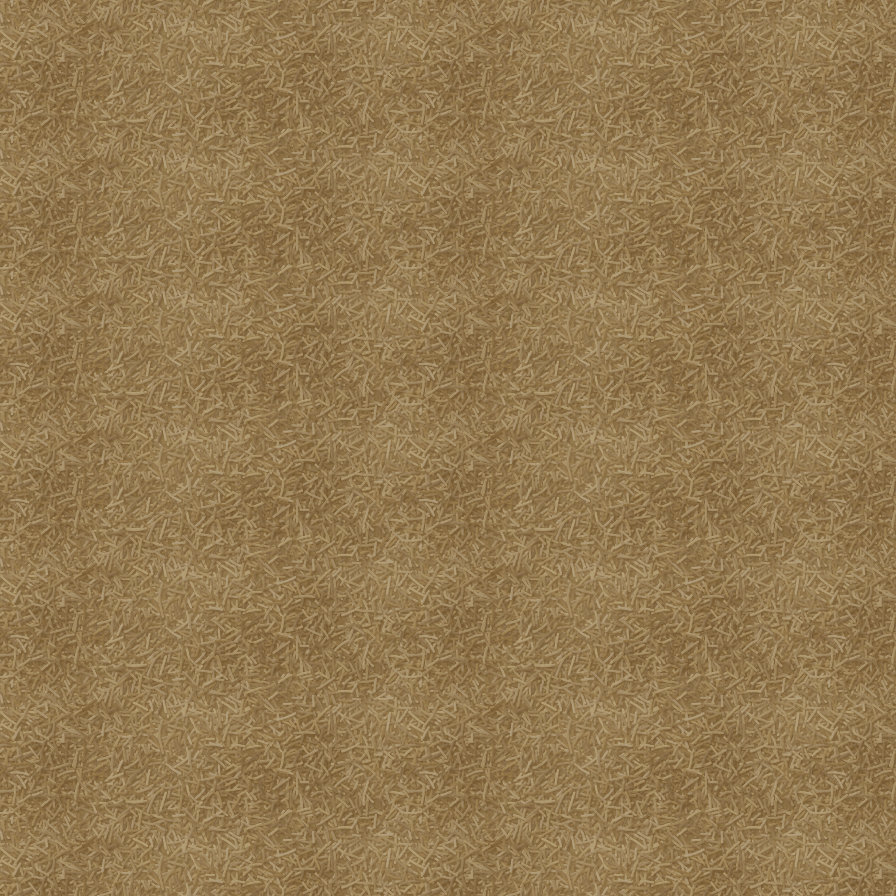
Write a WebGL 1 fragment shader that draws this texture.

```glsl
precision highp float;
// Pressed straw-coloured fibre board: short matted fibres in a repeating, mottled tile.
uniform vec2 u_resolution;

const float TAU = 6.2831853;
const vec2 TILE_SIZE = vec2(0.456, 0.152);   // one repeat, in canvas units
const vec2 TILE_CELLS = vec2(36.0, 12.0);    // fibre cells in one repeat
const int FIBRE_LAYERS = 6;
const float FIBRE_HALF_WIDTH = 0.10;         // in cells

const vec3 SHADOW_BROWN = vec3(0.465, 0.355, 0.205);
const vec3 STRAW = vec3(0.595, 0.490, 0.325);
const vec3 PALE_STRAW = vec3(0.695, 0.615, 0.465);
const vec3 WARM_SHIFT = vec3(0.008, -0.004, -0.040);

float hash(vec2 p, float seed) {
  vec3 q = fract(vec3(p.xyx) * vec3(0.1031, 0.1030, 0.0973) + seed * 0.3719);
  q += dot(q, q.yzx + 33.33);
  return fract((q.x + q.y) * q.z);
}

// Value noise that wraps after the given number of cells.
float tiledNoise(vec2 p, vec2 period, float seed) {
  vec2 i = floor(p);
  vec2 f = fract(p);
  f = f * f * (3.0 - 2.0 * f);
  vec2 a = mod(i, period);
  vec2 b = mod(i + 1.0, period);
  return mix(mix(hash(a, seed), hash(vec2(b.x, a.y), seed), f.x),
             mix(hash(vec2(a.x, b.y), seed), hash(b, seed), f.x), f.y);
}

float segmentDistance(vec2 p, vec2 dir, float halfLength) {
  return length(p - dir * clamp(dot(p, dir), -halfLength, halfLength));
}

// Lays one fibre over the surface; x holds tone, y holds warmth.
vec2 layFibre(vec2 surface, vec2 p, vec2 cell, float seed, float pixel) {
  vec2 id = mod(cell, TILE_CELLS);
  vec2 center = cell + vec2(hash(id, seed), hash(id, seed + 0.17));
  float angle = 0.5 * TAU * hash(id, seed + 0.31);
  float halfLength = mix(0.30, 0.85, hash(id, seed + 0.47));
  float tone = mix(0.30, 0.95, hash(id, seed + 0.59));
  float warmth = hash(id, seed + 0.73) - 0.5;

  vec2 dir = vec2(cos(angle), sin(angle));
  vec2 normal = vec2(-dir.y, dir.x);
  vec2 q = p - center;
  float along = dot(q, dir);
  q -= normal * (hash(id, seed + 0.87) - 0.5) * 0.3 * along * along;

  // Soft shadow to the lower right, then the rounded fibre itself.
  float w = FIBRE_HALF_WIDTH;
  float shade = segmentDistance(q - vec2(0.09, 0.11), dir, halfLength);
  surface.x *= 1.0 - 0.42 * (1.0 - smoothstep(0.4 * w, 2.2 * w, shade));
  float d = segmentDistance(q, dir, halfLength);
  float cover = 1.0 - smoothstep(w - 0.5 * pixel, w + 0.5 * pixel, d);
  float side = clamp(dot(q, normal) / w, -1.0, 1.0);
  tone += 0.18 * side * dot(normal, vec2(-0.64, -0.77));
  return mix(surface, vec2(tone, warmth), cover);
}

vec2 fibreMat(vec2 p, float pixel) {
  vec2 surface = vec2(0.32, 0.2);
  vec2 home = floor(p);
  for (int layer = 0; layer < FIBRE_LAYERS; layer++) {
    for (int j = -1; j <= 1; j++) {
      for (int i = -1; i <= 1; i++) {
        vec2 cell = home + vec2(float(i), float(j));
        surface = layFibre(surface, p, cell, float(layer) + 1.0, pixel);
      }
    }
  }
  return surface;
}

// Broad uneven columns, softer rows and irregular stains.
float mottling(vec2 t) {
  float columnPhase = 2.0 * t.x - 0.4 + 0.14 * sin(TAU * t.x);
  float columns = -cos(TAU * columnPhase);
  float rows = cos(TAU * (t.y - 0.28));
  float stains = tiledNoise(t * vec2(9.0, 4.0), vec2(9.0, 4.0), 11.0) - 0.5;
  float patches = tiledNoise(t * vec2(18.0, 9.0), vec2(18.0, 9.0), 12.0) - 0.5;
  return 0.045 * columns + 0.035 * rows + 0.16 * stains + 0.10 * patches;
}

vec3 strawRamp(float tone) {
  vec3 low = mix(SHADOW_BROWN, STRAW, clamp(tone * 2.0, 0.0, 1.0));
  return mix(low, PALE_STRAW, clamp(tone * 2.0 - 1.0, 0.0, 1.0));
}

void main() {
  vec2 uv = gl_FragCoord.xy / u_resolution;
  vec2 tile = vec2(uv.x, 1.0 - uv.y) / TILE_SIZE;
  vec2 p = tile * TILE_CELLS;
  float pixel = TILE_CELLS.x / (TILE_SIZE.x * min(u_resolution.x, u_resolution.y));

  vec2 surface = fibreMat(p, pixel);
  float grain = tiledNoise(p * 6.0, TILE_CELLS * 6.0, 13.0) - 0.5;
  float tone = surface.x + mottling(tile) + 0.16 * grain;
  vec3 color = strawRamp(tone) + WARM_SHIFT * surface.y;
  gl_FragColor = vec4(color, 1.0);
}
```
